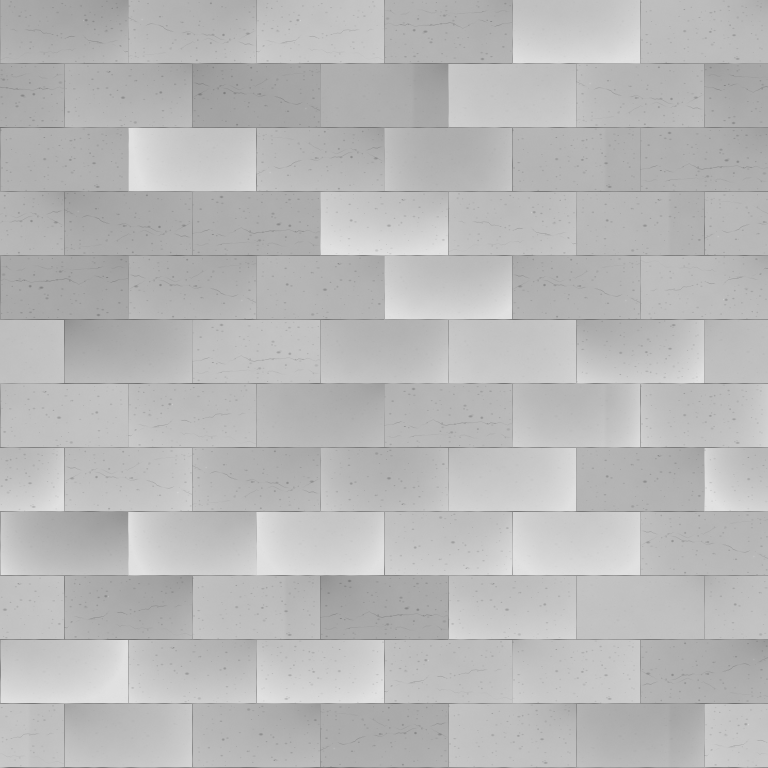
This texture is drawn by a WebGL 1 fragment shader. Its source:

```glsl
precision highp float;
// Pale grey stone bricks in running bond, with soft glows, pits, veins and hairline joints.

uniform vec2 u_resolution;

const vec2 BRICKS = vec2(6.0, 12.0);   // repeats across and down
const float JOINT_HALF = 0.00055;      // half joint width, canvas units
const float JOINT_TONE = 0.40;
const float KINDS = 8.0;               // stone faces reused, mirrored, across the wall

float hash(vec2 p) {
  vec3 q = fract(vec3(p.xyx) * 0.1031);
  q += dot(q, q.yzx + 33.33);
  return fract((q.x + q.y) * q.z);
}

float noise(vec2 p) {
  vec2 i = floor(p);
  vec2 f = fract(p);
  f = f * f * (3.0 - 2.0 * f);
  return mix(mix(hash(i), hash(i + vec2(1.0, 0.0)), f.x),
             mix(hash(i + vec2(0.0, 1.0)), hash(i + 1.0), f.x), f.y);
}

float fbm(vec2 p) {
  float sum = 0.0;
  float gain = 0.5;
  for (int i = 0; i < 4; i++) {
    sum += gain * noise(p);
    p = p * 2.03 + 17.1;
    gain *= 0.5;
  }
  return sum;
}

// Box-filtered line of the given half width at distance d.
float lineCover(float d, float halfWidth, float pixel) {
  return clamp(halfWidth + 0.5 * pixel - d, 0.0, min(pixel, 2.0 * halfWidth)) / pixel;
}

// Base tone of one brick with light spilling in from its sides and foot.
float brickTone(vec2 f, vec2 id, float veined) {
  float tone = mix(0.655, 0.780, hash(id + 3.7)) - 0.012 * veined;
  float glow = smoothstep(0.1, 0.8, hash(id + 11.3)) * (1.0 - 0.6 * veined);
  float left = exp(-5.0 * f.x) * hash(id + 21.9);
  float right = exp(-5.0 * (1.0 - f.x)) * hash(id + 31.4);
  float foot = pow(1.0 - f.y, 1.8) * (0.35 + 0.65 * hash(id + 41.8));
  tone += glow * 0.155 * (left + right + 0.85 * foot);
  // shaded upper corner and an occasional darker end
  float side = mix(f.x, 1.0 - f.x, step(0.4, hash(id + 51.2)));
  tone -= 0.12 * hash(id + 61.6) * exp(-2.5 * length(vec2(side * 1.5, 1.0 - f.y)));
  tone -= 0.02 * step(0.93, hash(id + 71.5)) * smoothstep(0.71, 0.75, f.x);
  return min(tone, 0.88);
}

// Scattered irregular pits, one candidate per cell.
float pits(vec2 s, float cells, float density, float radius, float pixel, vec2 seed) {
  vec2 p = s * cells;
  vec2 cell = floor(p) + seed;
  vec2 centre = 0.2 + 0.6 * vec2(hash(cell + 1.3), hash(cell + 7.9));
  float r = radius * (0.5 + hash(cell + 13.1));
  vec2 d = (fract(p) - centre) / cells;
  d.x *= 0.55 + 0.45 * hash(cell + 19.7);
  float edge = 0.5 * pixel + 0.3 * r;
  float cover = 1.0 - smoothstep(r - edge, r + edge, length(d));
  return cover * step(hash(cell + 27.3), density) * (0.3 + 0.7 * hash(cell + 33.8));
}

// A broken, wandering vein across the brick.
float vein(vec2 s, float height, float slope, float pixel, vec2 seed) {
  float path = height + slope * (s.x - 1.0) + 0.24 * (fbm(vec2(s.x * 4.0, 2.5) + seed) - 0.47);
  float broken = smoothstep(0.25, 0.75, noise(vec2(s.x * 9.0, 8.5) + seed));
  return lineCover(abs(s.y - path), 0.006, pixel) * broken;
}

// Ragged hairline along the foot and left side of each brick.
float joint(vec2 f, vec2 uv, float upright, float pixel) {
  vec2 d = abs(f / BRICKS - JOINT_HALF);
  float halfWidth = JOINT_HALF * (0.6 + 0.7 * noise(uv * 90.0));
  float foot = lineCover(d.y, halfWidth, pixel) * (0.35 + 0.65 * noise(uv * 70.0));
  float left = lineCover(d.x, halfWidth, pixel) * upright * (0.4 + 0.6 * noise(uv * 50.0));
  return max(foot, left);
}

void main() {
  vec2 uv = gl_FragCoord.xy / u_resolution;
  float pixel = 1.0 / min(u_resolution.x, u_resolution.y);

  // Running bond: the bottom course and every second one above shift by half.
  vec2 p = uv * BRICKS;
  p.x += 0.5 * (1.0 - mod(floor(p.y), 2.0));
  vec2 f = fract(p);
  vec2 id = floor(p);
  id.x = mod(id.x, BRICKS.x);

  // Stone face: smooth kinds first, then pitted, then veined.
  float kind = floor(KINDS * hash(id + 91.7));
  float rough = mix(0.2, 1.0, step(2.5, kind));
  float veined = step(4.5, kind);
  vec2 seed = vec2(kind * 37.0 + 5.0, kind * 23.0 + 9.0);

  // Mirrored stone coordinates, one unit per brick height.
  vec2 mirror = step(0.5, vec2(hash(id + 81.3), hash(id + 84.9)));
  vec2 s = mix(f, 1.0 - f, mirror) * vec2(BRICKS.y / BRICKS.x, 1.0);
  float stonePixel = pixel * BRICKS.y;
  float cluster = 1.0 - smoothstep(0.1, 0.6, length((s - vec2(1.1, 0.45)) * vec2(0.6, 1.0)));

  float tone = brickTone(f, id, veined);
  tone += 0.015 * (fbm(s * 4.0 + seed) - 0.47) + 0.007 * (noise(s * 60.0 + seed) - 0.5);
  tone -= 0.10 * rough * pits(s, 14.0, 0.22, 0.008, stonePixel, seed);
  tone -= 0.15 * rough * pits(s, 5.0, 0.10 + 0.25 * cluster, 0.012, stonePixel, seed + 50.0);
  float height = 0.35 + 0.3 * hash(seed + 14.6);
  float slope = 0.4 * (hash(seed + 24.2) - 0.5);
  tone -= 0.11 * veined * vein(s, height, slope, stonePixel, seed);
  tone -= 0.05 * veined * vein(s, height - 0.2, -slope, stonePixel, seed + 70.0);
  tone += 0.10 * veined * pits(s, 2.0, 0.12, 0.020, stonePixel, seed + 90.0);

  float upright = 0.3 + 0.6 * hash(id + 97.1);
  tone = mix(tone, JOINT_TONE, joint(f, uv, upright, pixel));
  gl_FragColor = vec4(vec3(clamp(tone, 0.0, 1.0)), 1.0);
}
```
